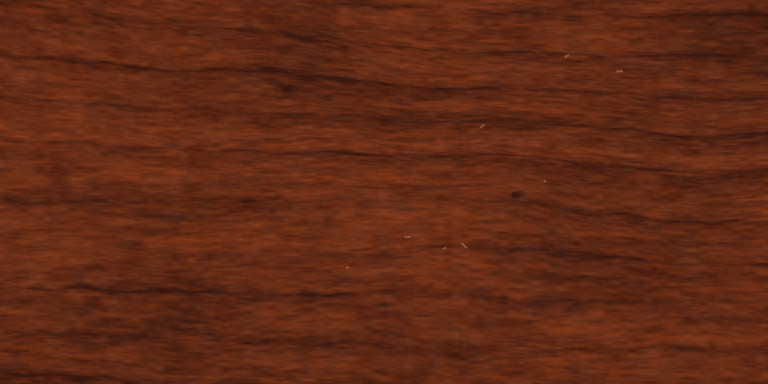
This texture is drawn by a WebGL 1 fragment shader. Its source:

```glsl
precision highp float;
uniform vec2 u_resolution;

float hash(vec2 p) {
  vec3 q = fract(p.xyx * vec3(0.1031, 0.1030, 0.0973));
  q += dot(q, q.yzx + 33.33);
  return fract((q.x + q.y) * q.z);
}

// Value noise centred on zero
float noise(vec2 p) {
  vec2 i = floor(p), f = fract(p);
  f = f * f * (3.0 - 2.0 * f);
  float low = mix(hash(i), hash(i + vec2(1.0, 0.0)), f.x);
  float high = mix(hash(i + vec2(0.0, 1.0)), hash(i + 1.0), f.x);
  return mix(low, high, f.y) - 0.5;
}

// Height bent along the flow of the grain
float grainHeight(vec2 p) {
  float sweep = 0.13 * (1.0 - exp(-2.0 * p.x)) * smoothstep(0.2, 1.0, p.y);
  return p.y + sweep + 0.10 * noise(p * vec2(1.6, 1.8) + 7.0)
    + 0.022 * noise(p * vec2(4.5, 6.0) + 31.0);
}

// Dark growth line: crisp above, fading below, uneven along its length
float growthLine(vec2 p, float height) {
  float ring = height * 8.5 + 1.1 * noise(vec2(height * 5.0, 3.5));
  ring += 0.12 * noise(p * vec2(14.0, 20.0));
  float f = fract(ring);
  float id = floor(ring + 0.5);
  float strength = 0.25 + 0.75 * smoothstep(-0.25, 0.3,
    noise(vec2(p.x * 1.7 + id * 17.3, id * 5.0 + 0.5)));
  float dark = 0.65 * max(exp(-f * 22.0), exp(-(1.0 - f) * 16.0))
    + 0.35 * max(exp(-f * 14.0), exp(-(1.0 - f) * 4.0));
  return strength * dark;
}

void main() {
  vec2 p = gl_FragCoord.xy / u_resolution.y;
  float height = grainHeight(p);
  vec2 g = vec2(p.x, height);

  // Broad patches, streaks and fine fibres
  float tone = 0.53;
  tone += 0.26 * noise(p * vec2(2.6, 3.5) + 11.0);
  tone += 0.20 * noise(g * vec2(2.0, 17.0) + 23.0);
  tone += 0.28 * noise(g * vec2(6.0, 48.0) + 41.0);
  tone += 0.34 * noise(g * vec2(20.0, 105.0) + 59.0);
  tone += 0.30 * noise(g * vec2(48.0, 190.0) + 83.0);
  tone += 0.12 * noise(p * vec2(110.0, 130.0) + 97.0);
  tone -= 0.46 * growthLine(p, height);

  // Small knots with a dark core and a stretched shadow
  for (int i = 0; i < 2; i++) {
    float k = float(i);
    vec2 d = p - vec2(0.75 + 0.59 * k, 0.77 - 0.28 * k);
    d += 0.008 * vec2(noise(p * 70.0), noise(p * 70.0 + 19.0));
    tone -= 0.55 * (1.0 - smoothstep(0.003, 0.013, length(d * vec2(0.8, 1.0))));
    tone -= 0.16 * exp(-dot(d * vec2(18.0, 50.0), d * vec2(18.0, 50.0)));
  }

  // Reddish brown stain
  vec3 color = mix(vec3(0.225, 0.092, 0.060), vec3(0.535, 0.236, 0.108), clamp(tone, 0.0, 1.15));
  color += vec3(0.0, 0.020, 0.030) * noise(p * vec2(30.0, 45.0) + 5.0);

  // Sparse pale flecks
  for (int i = 0; i < 8; i++) {
    float k = float(i) + 1.0;
    vec2 d = p - vec2(0.8 + 1.1 * hash(vec2(k, 2.0)), 0.3 + 0.68 * hash(vec2(k, 9.0)));
    float angle = 6.283 * hash(vec2(k, 21.0));
    vec2 along = vec2(cos(angle), sin(angle));
    float reach = 0.010 * hash(vec2(k, 33.0));
    d -= along * clamp(dot(d, along), -reach, reach);
    float fleck = 1.0 - smoothstep(0.0008, 0.0045, length(d));
    color = mix(color, vec3(0.66, 0.44, 0.32), 0.6 * fleck);
  }

  gl_FragColor = vec4(color, 1.0);
}
```
